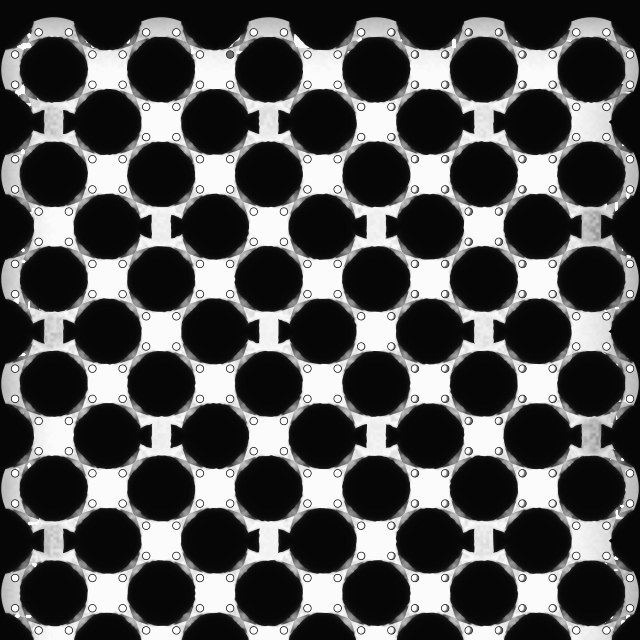
A WebGL 2 fragment shader for this pattern:

```glsl
#version 300 es
precision highp float;
uniform vec2 u_resolution;
out vec4 fragColor;

// Lattice, in fractions of the canvas
const vec2 PITCH = vec2(0.0840, 0.0818);     // step between hole and node
const vec2 ORIGIN = vec2(0.0, 0.0270);       // top left lattice point
const vec2 HOLE_HALF = vec2(0.0530, 0.0512);
const float HOLE_DIAGONAL = 0.0492;
const float HOLE_ROUNDING = 0.010;
const float EDGE_WEAR = 0.0014;
const float OUTLINE_BULGE = 7.0;
// Rivets and narrow bars
const float DOT_OFFSET = 0.0236;
const float DOT_RADIUS = 0.0059;
const float DOT_LINE = 0.0007;
const float BAR_HALF = 0.0150;
const float NOTCH_END = 0.0360;
const float LAST_ROW = 12.0;
// Tones
const float BACKDROP = 0.025;
const float PLATE = 0.985;
const float FACET_DEEP = 0.40;
const float FACET_SOFT = 0.66;
const float FACET_LIGHT = 0.93;
const float RING_TONE = 0.15;

float hash(vec2 p) {
  vec3 q = fract(vec3(p.xyx) * 0.1031);
  q += dot(q, q.yzx + 33.33);
  return fract((q.x + q.y) * q.z);
}

float noise(vec2 p) {
  vec2 i = floor(p), f = fract(p);
  f = f * f * (3.0 - 2.0 * f);
  return mix(mix(hash(i), hash(i + vec2(1, 0)), f.x),
             mix(hash(i + vec2(0, 1)), hash(i + vec2(1, 1)), f.x), f.y);
}

float smoothMax(float a, float b, float k) {
  float h = max(k - abs(a - b), 0.0) / k;
  return max(a, b) + h * h * k * 0.25;
}

// Closest lattice point whose index has the given parity
vec2 nearestIndex(vec2 g, vec2 parity) {
  return 2.0 * floor((g - parity) * 0.5 + 0.5) + parity;
}

float holeDistance(vec2 p) {
  vec2 q = abs(p);
  float box = smoothMax(q.x - HOLE_HALF.x, q.y - HOLE_HALF.y, HOLE_ROUNDING);
  return smoothMax(box, (q.x + q.y) * 0.7071 - HOLE_DIAGONAL, HOLE_ROUNDING);
}

// Dovetail cut on both sides of a bar
float notchDistance(vec2 p) {
  vec2 q = abs(p);
  float halfHeight = mix(0.0185, 0.0120, smoothstep(BAR_HALF, NOTCH_END, q.x));
  return max(q.y - halfHeight, max(BAR_HALF - q.x, q.x - NOTCH_END - 0.012));
}

bool isBar(vec2 n) {
  return mod(n.y, 2.0) < 0.5 && n.y > 0.5 && n.y < LAST_ROW - 0.5
      && mod(n.x + n.y, 4.0) > 2.5;
}

void main() {
  vec2 canvas = gl_FragCoord.xy / u_resolution;
  float aa = 1.0 / min(u_resolution.x, u_resolution.y);
  vec2 p = vec2(canvas.x, 1.0 - canvas.y) - ORIGIN;
  vec2 g = p / PITCH;
  float grain = noise(p * 210.0);

  // Solid plate between the staggered holes
  float solid = min(holeDistance(p - nearestIndex(g, vec2(0)) * PITCH),
                    holeDistance(p - nearestIndex(g, vec2(1)) * PITCH));
  vec2 barNode = nearestIndex(g, vec2(1, 0));
  vec2 sideNode = nearestIndex(g, vec2(0, 1));
  vec2 barLocal = p - barNode * PITCH, sideLocal = p - sideNode * PITCH;
  bool bar = isBar(barNode);
  if (bar) solid = min(solid, -max(-notchDistance(barLocal), -1.0));
  solid += (grain - 0.5) * EDGE_WEAR;

  // Scalloped outer limits
  float top = p.y - OUTLINE_BULGE * barLocal.x * barLocal.x;
  float side = min(p.x, 1.0 - p.x) - 0.002 - OUTLINE_BULGE * sideLocal.y * sideLocal.y;
  float outer = min(top, side);
  float edge = max(min(min(p.x, 0.7 * (1.0 - p.x)), p.y), 0.0);

  // Uneven lighting, weaker near the rim
  float light = min(PLATE, 1.08 - 0.38 * exp(-edge / 0.060) + 0.03 * (grain - 0.5));
  if (bar) {
    float core = 1.0 - smoothstep(0.020, 0.036, length(barLocal));
    light -= core * (0.03 + 0.34 * exp(-edge / 0.09)) * (0.5 + grain);
  }

  // Crossed facets on the diagonal struts
  vec2 s = (fract(g) - 0.5) * PITCH;
  s.x *= mod(floor(g.x) + floor(g.y), 2.0) < 0.5 ? 1.0 : -1.0;
  float along = abs(s.x - s.y) * 0.7071, across = (s.x + s.y) * 0.7071;
  float wedge = smoothstep(-0.0012, 0.0012, 0.50 * (along - 0.003) - abs(across));
  float shadow = mix(FACET_SOFT, FACET_DEEP, smoothstep(0.0, 0.018, along));
  float facet = mix(shadow + 0.08 * sign(across), FACET_LIGHT, wedge) + 0.14 * (grain - 0.5);
  float strut = 1.0 - smoothstep(0.023, 0.029, along + 0.5 * abs(across));
  float rim = (1.0 - smoothstep(0.0, 0.004, solid)) * (1.0 - smoothstep(0.026, 0.036, along));
  float tone = light * mix(1.0, facet, strut) * (1.0 - 0.18 * rim);
  float fleck = smoothstep(0.78, 0.82, noise(p * 110.0 + 7.0)) * strut;
  tone = mix(tone, PLATE, fleck * (1.0 - smoothstep(0.05, 0.09, edge)));

  // Four outlined rivets on each full node
  for (int k = 0; k < 2; k++) {
    vec2 node = k == 0 ? barNode : sideNode;
    vec2 local = k == 0 ? barLocal : sideLocal;
    if (isBar(node)) continue;
    vec2 corner = sign(local);
    vec2 d = local - corner * DOT_OFFSET;
    float r = length(d) - DOT_RADIUS;
    float shift = 0.0035 * smoothstep(0.50, 0.70, p.x) * (1.0 - smoothstep(0.84, 0.90, p.x));
    float shade = smoothstep(-aa, aa, length(d + vec2(shift, 0.3 * shift)) - DOT_RADIUS);
    float stain = step(0.992, hash(node * 3.0 + corner + 11.0));
    float fill = mix(PLATE, 0.42, max(shade, stain));
    tone = mix(tone, fill, 1.0 - smoothstep(-0.5 * aa, 0.5 * aa, r));
    float ring = 1.0 - smoothstep(DOT_LINE - 0.5 * aa, DOT_LINE + 0.5 * aa, abs(r));
    tone = mix(tone, RING_TONE, 0.85 * ring);
  }

  // Faint glow on the hole walls, then the plate over it
  float inside = smoothstep(-0.004, 0.004, outer);
  float backdrop = BACKDROP + 0.10 * inside * exp(min(solid, 0.0) / 0.0030);
  float cover = smoothstep(-0.7 * aa, 0.7 * aa, min(solid, outer));
  fragColor = vec4(vec3(clamp(mix(backdrop, tone, cover), 0.0, 1.0)), 1.0);
}
```
